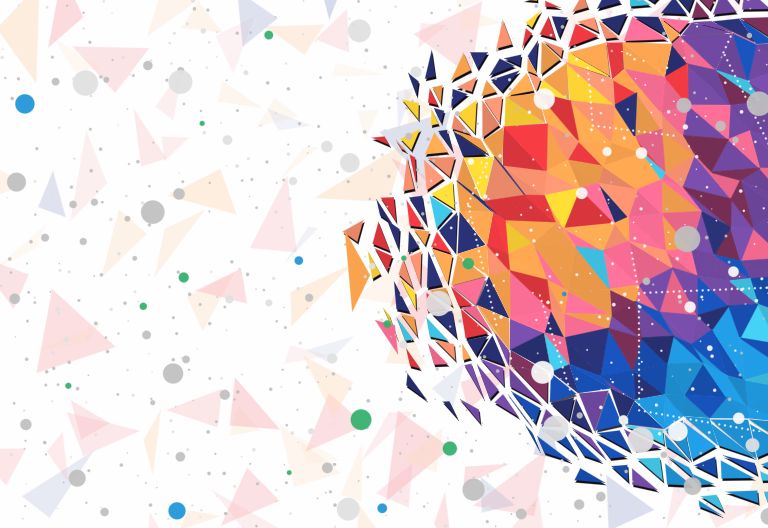
This background is drawn by a Shadertoy shader. Its source:

```glsl
// Faceted rainbow globe bursting into shards over pale triangles and dots.

const vec2 CENTER = vec2(1.40, 0.56);
const vec2 RADII = vec2(0.55, 0.40);
const float FACET_CELL = 0.056;
const float LINK_CELL = 0.17;
const vec2 SHADOW_OFFSET = vec2(0.002, -0.0045);
const vec3 PAPER = vec3(0.995);
const vec3 INK = vec3(0.07, 0.05, 0.08);
const vec3 ORANGE = vec3(0.98, 0.64, 0.31);
const vec3 YELLOW = vec3(0.98, 0.82, 0.20);
const vec3 RED = vec3(0.91, 0.22, 0.25);
const vec3 PINK = vec3(0.96, 0.42, 0.57);
const vec3 SALMON = vec3(0.96, 0.56, 0.43);
const vec3 PLUM = vec3(0.49, 0.19, 0.35);
const vec3 VIOLET = vec3(0.45, 0.29, 0.64);
const vec3 NAVY = vec3(0.16, 0.19, 0.45);
const vec3 BLUE = vec3(0.09, 0.31, 0.70);
const vec3 AZURE = vec3(0.12, 0.58, 0.85);
const vec3 CYAN = vec3(0.25, 0.77, 0.90);
const vec3 GREEN = vec3(0.20, 0.69, 0.42);
const vec3 PEACH = vec3(0.99, 0.86, 0.74);
const vec3 ROSE = vec3(0.97, 0.72, 0.74);
const vec3 MIST = vec3(0.68, 0.71, 0.84);

vec3 hash3(vec2 p, float seed) {
    vec3 q = fract((p.xyx + seed * 17.3) * vec3(0.1031, 0.1030, 0.0973));
    q += dot(q, q.yxz + 33.33);
    return fract((q.xxy + q.yzz) * q.zyx);
}

vec2 node(vec2 id, float cell) { return (id + 0.8 * hash3(id, 1.0).xy) * cell; }

vec2 polar(float angle, float r) { return r * vec2(cos(angle), sin(angle)); }

float cover(float d) { float px = 0.8 / iResolution.y; return 1.0 - smoothstep(-px, px, d); }

float globeRadius(vec2 p) { return length((p - CENTER) / RADII); }

// Distance to an edge, with its signed side
vec2 edge(vec2 p, vec2 a, vec2 b) {
    vec2 e = b - a, v = p - a;
    return vec2(length(v - e * clamp(dot(v, e) / dot(e, e), 0.0, 1.0)), e.x * v.y - e.y * v.x);
}

float triangle(vec2 p, vec2 a, vec2 b, vec2 c) {
    vec2 u = edge(p, a, b), v = edge(p, b, c), w = edge(p, c, a);
    float d = min(u.x, min(v.x, w.x));
    return u.y * v.y > 0.0 && v.y * w.y > 0.0 ? -d : d;
}

vec3 pick(vec3 a, vec3 b, vec3 c, vec3 d, float h) {
    return h < 0.38 ? a : h < 0.62 ? b : h < 0.83 ? c : d;
}

// Warm upper left, then pink, violet, and blue to cyan lower right
vec3 facetColor(vec2 c, vec3 h) {
    float slope = 0.86 * (0.337 + 0.6 * (c.x - 1.02) - c.y);
    float s = max(slope, min((c.x - 1.31) * 1.8, 0.05)) + (h.y - 0.5) * 0.08;
    vec3 col = pick(ORANGE, SALMON, RED, YELLOW, h.x);
    if (s > -0.17) col = pick(PINK, ORANGE, SALMON, RED, h.x);
    if (s > -0.01) col = pick(VIOLET, PINK, VIOLET, PLUM, h.x);
    if (s > 0.07) col = pick(BLUE, NAVY, VIOLET, BLUE, h.x);
    float shore = 0.24 + 0.8 * (c.x - 1.22) + 0.06 * h.y;
    if (c.y < shore && c.x > 1.22 && slope > 0.0) col = pick(AZURE, CYAN, AZURE, BLUE, h.x);
    float rim = smoothstep(0.75, 1.05, globeRadius(c));
    if (s < 0.0 && h.z < 0.03 + 0.22 * rim) col = NAVY;
    if (s < 0.1 && h.z > 0.97) col = CYAN;
    return col * (0.92 + 0.16 * h.y);
}

// Jittered mesh whose triangles shrink and flatten towards the rim
vec3 globe(vec3 col, vec2 p) {
    float shadow = 0.0, facets = 0.0;
    vec3 paint = vec3(0.0);
    for (int k = 0; k < 8; k++) {
        vec2 id = floor(p / FACET_CELL) - vec2(k & 1, (k >> 1) & 1);
        float upper = float(k >> 2);
        vec2 a = node(id + upper, FACET_CELL);
        vec2 b = node(id + vec2(1, 0), FACET_CELL);
        vec2 c = node(id + vec2(0, 1), FACET_CELL);
        vec2 mid = (a + b + c) / 3.0;
        vec3 h = hash3(id, 2.0 + upper);
        float q = globeRadius(mid);
        if (q + 0.2 * h.y > 1.36) continue;
        float burst = smoothstep(0.84, 1.2, q);
        vec2 n = normalize(mid - CENTER);
        mat2 shrink = (1.0 - 0.25 * burst) * (mat2(1.0) - 0.45 * burst * outerProduct(n, n));
        a = mid + shrink * (a - mid);
        b = mid + shrink * (b - mid);
        c = mid + shrink * (c - mid);
        float mask = cover(triangle(p, a, b, c) - 0.001 * (1.0 - burst));
        float dark = cover(triangle(p - SHADOW_OFFSET, a, b, c));
        shadow = max(shadow, dark * smoothstep(0.1, 0.4, burst));
        facets = max(facets, mask);
        paint = mix(paint, facetColor(mid, h), mask / max(facets, 0.001));
    }
    return mix(mix(col, INK, shadow), paint, facets);
}

// Pale drifting triangles, denser near the globe
vec3 paleShards(vec3 col, vec2 p, float cell, float seed) {
    for (int k = 0; k < 9; k++) {
        vec2 id = floor(p / cell) + vec2(k % 3 - 1, k / 3 - 1);
        vec3 h = hash3(id, seed), g = hash3(id, seed + 1.7);
        vec2 c = (id + h.xy) * cell, q = p - c;
        vec3 t = 6.283 * g.x + vec3(0.0, 1.5, 3.6) + g.yzx;
        vec3 r = cell * (0.25 + 0.5 * g.zxy);
        float d = triangle(q, polar(t.x, r.x), polar(t.y, r.y), polar(t.z, r.z));
        float present = step(h.z, 0.4 + 0.35 * smoothstep(0.3, 0.65, c.x));
        vec3 tint = pick(PEACH, ROSE, MIST, ROSE, fract(g.y * 7.0));
        col = mix(col, tint, cover(d) * present * (0.15 + 0.35 * g.z));
    }
    return col;
}

// One dot per cell; grey or coloured on paper, mostly white on the globe
vec3 dots(vec3 col, vec2 p, float cell, vec2 radii, float density) {
    vec2 id = floor(p / cell);
    vec3 h = hash3(id, cell * 900.0), g = hash3(id, cell * 700.0);
    float r = mix(radii.x, radii.y, g.x);
    vec2 c = id * cell + r + (cell - 2.0 * r) * h.xy;
    vec3 tint = vec3(g.z > 0.6 ? 0.88 : 0.75);
    if (globeRadius(c) < 1.0 && g.z > 0.3) tint = vec3(0.98);
    if (g.y > 0.8 && r > 0.004) tint = g.y > 0.9 ? GREEN : AZURE;
    return mix(col, tint, cover(length(p - c) - r) * step(h.z, density) * 0.93);
}

// Dotted links between jittered nodes
float links(vec2 p) {
    float mask = 0.0;
    for (int k = 0; k < 8; k++) {
        vec2 id = floor(p / LINK_CELL) - vec2(k & 1, (k >> 1) & 1);
        vec2 a = node(id, LINK_CELL);
        vec2 e = node(id + (k < 4 ? vec2(1, 0) : vec2(0, 1)), LINK_CELL) - a;
        float span = length(e);
        float spot = clamp(round(dot(p - a, e) / span / 0.011) * 0.011, 0.0, span);
        float d = length(p - a - e * spot / span) - 0.002;
        mask = max(mask, cover(d) * step(hash3(id, float(11 + k / 4)).x, 0.5));
    }
    return mask * step(globeRadius(p), 0.95);
}

void mainImage(out vec4 fragColor, in vec2 fragCoord) {
    vec2 p = fragCoord / iResolution.y;
    vec3 col = paleShards(PAPER, p, 0.15, 21.0);
    col = paleShards(col, p, 0.1, 31.0);
    col = globe(col, p);
    // Two stray shards left of the globe
    float gold = triangle(p, vec2(0.653, 0.564), vec2(0.701, 0.479), vec2(0.667, 0.409));
    float pink = triangle(p, vec2(0.710, 0.394), vec2(0.748, 0.384), vec2(0.754, 0.328));
    col = mix(mix(col, ORANGE, cover(gold)), PINK, cover(pink));
    col = mix(col, vec3(1.0), links(p) * 0.9);
    col = dots(col, p, 0.031, vec2(0.001, 0.0035), 0.45);
    col = dots(col, p, 0.075, vec2(0.004, 0.011), 0.25);
    col = dots(col, p, 0.125, vec2(0.013, 0.025), 0.32);
    fragColor = vec4(col, 1.0);
}
```
